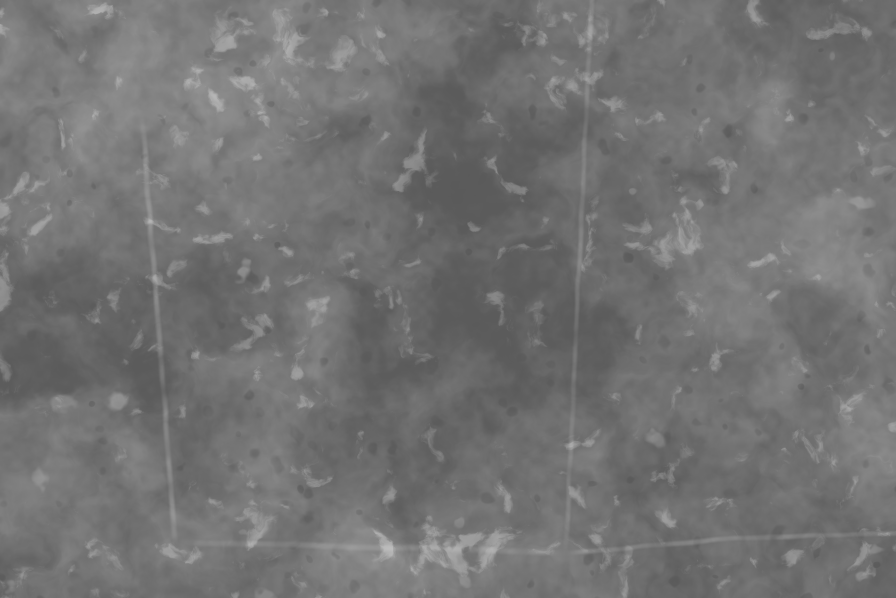
Write a WebGL 1 fragment shader that draws this texture.

```glsl
precision highp float;
// A worn grey concrete wall: cloudy stains from warped value noise,
// pale flaking patches, scattered chips and pits, and faint
// scratched seams. Lengths are in units of the canvas height.
uniform vec2 u_resolution;

const float BASE_GREY = 0.428;
const float DARKEST = 0.352;
const float BRIGHTEST = 0.74;

float hash(vec2 p) {
  vec3 q = fract(p.xyx * 0.1031);
  q += dot(q, q.yzx + 33.33);
  return fract((q.x + q.y) * q.z);
}

float noise(vec2 p) {
  vec2 cell = floor(p);
  vec2 f = fract(p);
  vec2 s = f * f * (3.0 - 2.0 * f);
  float low = mix(hash(cell), hash(cell + vec2(1.0, 0.0)), s.x);
  float high = mix(hash(cell + vec2(0.0, 1.0)), hash(cell + 1.0), s.x);
  return mix(low, high, s.y);
}

float fbm(vec2 p) {
  float sum = 0.0;
  float weight = 0.5;
  for (int i = 0; i < 5; i++) {
    sum += weight * noise(p);
    p = mat2(1.6, 1.2, -1.2, 1.6) * p + 17.3;
    weight *= 0.5;
  }
  return sum / 0.96875;
}

// Soft elliptical mask, 1 at its centre.
float blob(vec2 p, vec2 centre, vec2 radius) {
  vec2 d = (p - centre) / radius;
  return exp(-dot(d, d));
}

// Broken, slightly wavering scratch from a to b.
float scratch(vec2 p, vec2 a, vec2 b, float halfWidth) {
  vec2 along = b - a;
  float t = clamp(dot(p - a, along) / dot(along, along), 0.0, 1.0);
  vec2 wobble = 0.003 * (vec2(noise(p * 25.0), noise(p * 25.0 + 40.0)) - 0.5);
  float d = length(p + wobble - a - along * t);
  float wear = mix(0.35, 1.0, noise(p * 32.0 + 9.0));
  float ends = smoothstep(0.0, 0.12, t) * smoothstep(1.0, 0.93, t);
  return (1.0 - smoothstep(0.2 * halfWidth, 1.6 * halfWidth, d)) * wear * ends;
}

// Rare ragged specks, at most one per grid cell.
float specks(vec2 p, float density, float share, float radius, float seed) {
  vec2 grid = p * density;
  vec2 home = floor(grid);
  float mask = 0.0;
  for (int j = -1; j <= 1; j++) {
    for (int i = -1; i <= 1; i++) {
      vec2 cell = home + vec2(float(i), float(j));
      vec2 id = cell + seed;
      vec2 jitter = vec2(hash(id), hash(id + 31.7));
      vec2 d = (grid - cell - jitter) / density;
      float turn = 6.2832 * hash(id + 57.1);
      d = mat2(cos(turn), -sin(turn), sin(turn), cos(turn)) * d;
      d.x *= mix(0.5, 1.0, hash(id + 83.9));
      float size = radius * mix(0.5, 1.2, hash(id + 11.3));
      float edge = length(d) + 0.8 * radius * (noise(p * 110.0) - 0.5);
      float present = step(hash(id + 71.5), share);
      float strength = mix(0.4, 1.0, hash(id + 5.2));
      mask = max(mask, present * strength * (1.0 - smoothstep(0.5 * size, 1.3 * size, edge)));
    }
  }
  return mask;
}

// Large areas of lighter and darker stain.
float stainWash(vec2 p) {
  float light = 0.085 * blob(p, vec2(0.27, 0.86), vec2(0.30, 0.22));
  light += 0.045 * blob(p, vec2(0.40, 0.36), vec2(0.14, 0.09));
  light += 0.045 * blob(p, vec2(0.65, 0.09), vec2(0.26, 0.09));
  light += 0.035 * blob(p, vec2(1.36, 0.58), vec2(0.26, 0.24));
  float dark = 0.045 * blob(p, vec2(0.82, 0.60), vec2(0.24, 0.30));
  dark += 0.035 * blob(p, vec2(0.12, 0.42), vec2(0.16, 0.14));
  return light - dark;
}

// Places where the pale coat flakes.
float flakeZone(vec2 p) {
  float zone = blob(p, vec2(0.46, 0.91), vec2(0.09, 0.12));
  zone += 0.9 * blob(p, vec2(0.0, 0.60), vec2(0.05, 0.16));
  zone += 1.3 * blob(p, vec2(0.70, 0.705), vec2(0.04, 0.035));
  zone += 0.7 * blob(p, vec2(0.27, 0.09), vec2(0.05, 0.03));
  return zone + 0.5 * blob(p, vec2(0.75, 0.09), vec2(0.30, 0.05));
}

void main() {
  vec2 p = gl_FragCoord.xy / u_resolution.y;
  vec2 warp = vec2(fbm(p * 14.0), fbm(p * 14.0 + 50.0)) - 0.5;
  float grey = BASE_GREY + stainWash(p);
  grey += 0.15 * (fbm(p * 4.0 + warp * 0.5 + 3.0) - 0.5);
  grey += 0.20 * (fbm(p * 13.0 + warp * 1.6 + 21.0) - 0.5);
  grey += 0.035 * (noise(p * 75.0) - 0.5);

  float flakes = fbm(p * 30.0 + warp * 2.0 + 70.0) + 0.24 * flakeZone(p);
  grey += 0.15 * smoothstep(0.64, 0.84, flakes);
  grey += 0.14 * specks(p, 9.0, 0.22, 0.011, 13.0);
  grey -= 0.06 * specks(p, 22.0, 0.22, 0.008, 47.0);

  // Two upright seams and one running along the foot of the wall.
  grey += 0.13 * scratch(p, vec2(0.236, 0.82), vec2(0.294, 0.08), 0.0045);
  grey += 0.10 * scratch(p, vec2(0.994, 1.10), vec2(0.945, 0.06), 0.004);
  grey += 0.07 * scratch(p, vec2(0.28, 0.094), vec2(0.96, 0.076), 0.005);
  grey += 0.11 * scratch(p, vec2(0.94, 0.074), vec2(1.25, 0.102), 0.004);
  grey += 0.11 * scratch(p, vec2(1.21, 0.099), vec2(1.60, 0.112), 0.004);

  // Dark stains level off softly instead of reaching black.
  float above = grey - DARKEST;
  grey = DARKEST + 0.5 * (above + sqrt(above * above + 0.0006));
  gl_FragColor = vec4(vec3(min(grey, BRIGHTEST)), 1.0);
}
```
